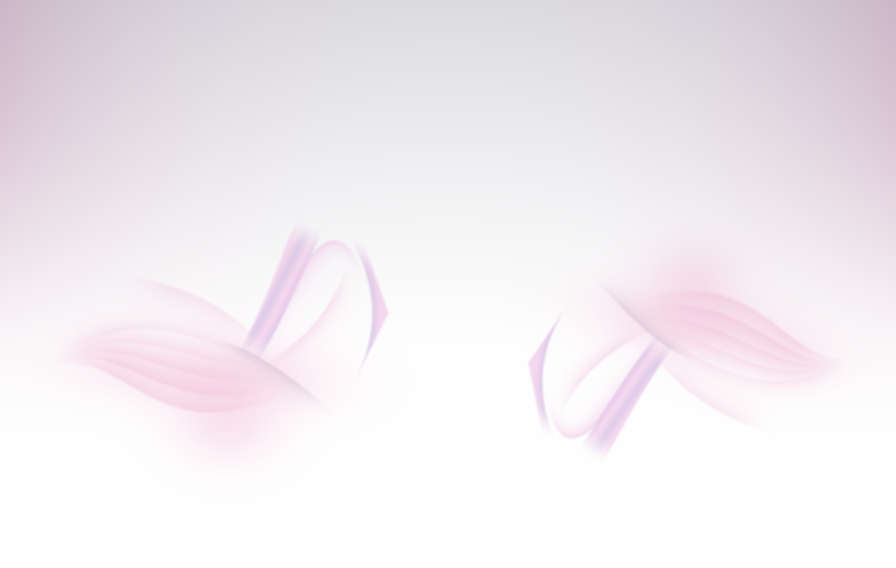
This background is drawn by a WebGL 1 fragment shader. Its source:

```glsl
precision highp float;
// Pale grey-to-white backdrop with mauve side shading and two silky pink flourishes.
// One flourish is built from Bezier ribbons, a pointed blade and soft clouds;
// the second is the same shape turned around and slightly reduced.
uniform vec2 u_resolution;

const vec2 CANVAS = vec2(7.68, 4.86);
const vec2 LEFT_NODE = vec2(2.25, 1.76);
const vec2 RIGHT_NODE = vec2(5.60, 2.01);
const float RIGHT_TURN = 3.281;
const float RIGHT_SCALE = 0.95;
const float EDGE = 0.02;
const vec3 WHITE = vec3(0.996);
const vec3 TOP_SHADE = vec3(0.136, 0.141, 0.121);
const vec3 SIDE_SHADE = vec3(0.065, 0.14, 0.095);
const vec3 PINK = vec3(0.94, 0.70, 0.82);
const vec3 ROSE = vec3(0.92, 0.62, 0.76);
const vec3 LILAC = vec3(0.83, 0.72, 0.88);
const vec3 ORCHID = vec3(0.94, 0.78, 0.91);
const vec3 MAUVE = vec3(0.74, 0.65, 0.73);

vec2 bezier(vec2 a, vec2 b, vec2 c, vec2 d, float t) {
  float u = 1.0 - t;
  return u*u*u*a + 3.0*u*u*t*b + 3.0*u*t*t*c + t*t*t*d;
}

// Signed distance to a cubic curve (positive on its left) and the position along it
vec2 curve(vec2 p, vec2 a, vec2 b, vec2 c, vec2 d) {
  const float STEPS = 20.0;
  float nearest = 1e3;
  vec2 result = vec2(1e3, 0.0);
  vec2 from = a;
  for (float i = 0.0; i < STEPS; i++) {
    vec2 to = bezier(a, b, c, d, (i + 1.0) / STEPS);
    vec2 e = to - from, w = p - from;
    float h = clamp(dot(w, e) / dot(e, e), 0.0, 1.0);
    float dist = length(w - e*h);
    if (dist < nearest) {
      nearest = dist;
      result = vec2(e.x*w.y - e.y*w.x < 0.0 ? -dist : dist, (i + h) / STEPS);
    }
    from = to;
  }
  return result;
}

float endFade(float t, float span) {
  return smoothstep(0.0, span, t) * smoothstep(0.0, span, 1.0 - t);
}

// Veil with a crisp edge on one side and a slow fade on the other
float silk(vec2 st, float width) {
  float veil = smoothstep(-EDGE, EDGE, st.x) * exp(-max(st.x, 0.0) / width);
  return veil * endFade(st.y, 0.35);
}

float cloud(vec2 p, vec2 center, vec2 radius) {
  vec2 d = (p - center) / radius;
  return exp(-dot(d, d));
}

vec3 flourish(vec3 col, vec2 p) {
  // Soft body
  col = mix(col, PINK, 0.40 * cloud(p, vec2(-0.25, -0.15), vec2(0.75, 0.30)));
  col = mix(col, PINK, 0.30 * cloud(p, vec2(-0.30, -0.55), vec2(0.42, 0.32)));
  col = mix(col, PINK, 0.16 * cloud(p, vec2(-1.15, -0.02), vec2(0.55, 0.24)));

  // Fan of wisps, blended between an upper and a lower curve
  for (float i = 0.0; i < 5.0; i++) {
    float k = i / 4.0;
    vec2 st = curve(p, vec2(-1.85 + 0.3*k*(1.0 - k), -0.06),
                    mix(vec2(-1.2, 0.50), vec2(-1.2, 0.25), k),
                    mix(vec2(-0.6, 0.30), vec2(-0.9, -0.95), k),
                    mix(vec2(0.1, -0.10), vec2(0.4, -0.15), k));
    col = mix(col, ROSE, (0.15 + 0.17*k*k) * silk(st, 0.07 + 0.04*k));
  }
  vec2 high = curve(p, vec2(-1.25, 0.75), vec2(-0.7, 0.68), vec2(-0.3, 0.5), vec2(0.05, 0.1));
  col = mix(col, PINK, 0.30 * silk(-high * vec2(1.0, -1.0), 0.13));

  // Stem with pale inner streaks
  vec2 stem = curve(p, vec2(0.42, 1.2), vec2(0.25, 0.85), vec2(0.1, 0.4), vec2(-0.15, 0.0));
  float halfWidth = 0.14 - 0.03 * stem.y;
  float band = 1.0 - smoothstep(halfWidth - 0.04, halfWidth, abs(stem.x));
  float streak = 0.5 + 0.5 * cos(42.0 * stem.x + 3.0 * stem.y);
  col = mix(col, mix(ORCHID, LILAC, streak), 0.68 * band * endFade(stem.y, 0.22));

  // Arch from the node to the blade, and the thin inner ribbon
  vec2 arch = curve(p, vec2(-0.05, -0.05), vec2(0.3, 0.9), vec2(0.65, 1.5), vec2(0.92, 0.6));
  col = mix(col, ORCHID, 0.75 * silk(arch * vec2(-1.0, 1.0), 0.07));
  vec2 inner = curve(p, vec2(0.75, 0.9), vec2(0.6, 0.45), vec2(0.4, 0.2), vec2(-0.1, -0.1));
  col = mix(col, PINK, 0.40 * silk(inner, 0.07));

  // Pointed blade between a curved inner and an angular outer edge
  float lift = p.y - 0.42;
  float inside = p.x - 0.94 + 0.45 * lift * lift;
  float outside = 1.08 - max(0.35 * lift, -0.5 * lift) - p.x;
  float blade = smoothstep(-EDGE, EDGE, inside) * smoothstep(-EDGE, EDGE, outside);
  blade *= smoothstep(-0.25, 0.15, p.y) * (1.0 - smoothstep(0.75, 1.08, p.y));
  col = mix(col, mix(LILAC, ORCHID, smoothstep(0.0, 0.08, inside)), 0.7 * blade);

  // Dusky crease across the node
  vec2 crease = curve(p, vec2(-0.45, 0.2), vec2(-0.1, 0.15), vec2(0.2, -0.1), vec2(0.65, -0.45));
  return mix(col, MAUVE, 0.42 * silk(-crease * vec2(1.0, -1.0), 0.06));
}

void main() {
  vec2 uv = gl_FragCoord.xy / u_resolution;
  float depth = 1.0 - uv.y;
  vec3 col = WHITE - TOP_SHADE * pow(max(1.0 - depth / 0.62, 0.0), 1.3);
  float side = pow(abs(2.0 * uv.x - 1.0), 2.5);
  col -= SIDE_SHADE * side * (1.0 - smoothstep(0.15, 0.8, depth));

  vec2 p = uv * CANVAS;
  float c = cos(RIGHT_TURN), s = sin(RIGHT_TURN);
  col = flourish(col, p - LEFT_NODE);
  col = flourish(col, mat2(c, s, -s, c) * (p - RIGHT_NODE) / RIGHT_SCALE);
  gl_FragColor = vec4(col, 1.0);
}
```
